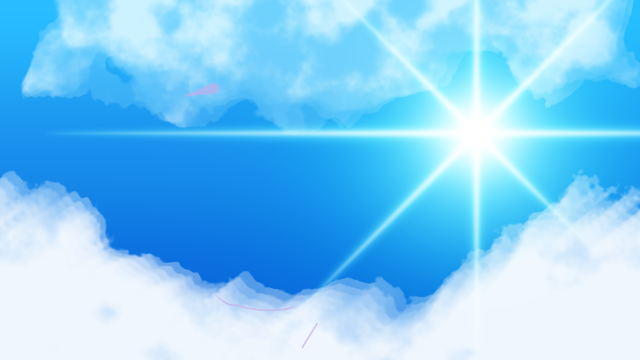
A WebGL 1 fragment shader for this background:

```glsl
precision highp float;
// A blazing eight-rayed sun in a blue sky between two banks of soft cloud.
uniform vec2 u_resolution;

float hash(vec2 p) {
  p = fract(p * vec2(0.1031, 0.1137));
  p += dot(p, p.yx + 33.33);
  return fract((p.x + p.y) * p.x * 17.0);
}

float noise(vec2 p) {
  vec2 i = floor(p), f = fract(p);
  f = f * f * (3.0 - 2.0 * f);
  return mix(mix(hash(i), hash(i + vec2(1, 0)), f.x),
             mix(hash(i + vec2(0, 1)), hash(i + vec2(1, 1)), f.x), f.y);
}

float fbm(vec2 p) {
  float sum = 0.0, amp = 0.5;
  for (int i = 0; i < 5; i++) {
    sum += amp * noise(p);
    p = mat2(1.6, 1.2, -1.2, 1.6) * p + 7.3;
    amp *= 0.5;
  }
  return sum;
}

// Stacked translucent sheets; depth is the distance inside the bank.
float cloud(vec2 p, float depth) {
  float clear = 1.0;
  for (int i = 0; i < 7; i++) {
    float layer = float(i);
    float edge = depth + 0.045 - 0.016 * layer
               + 0.34 * (fbm(p * 6.0 + layer * vec2(0.13, 0.09) + 20.0) - 0.48);
    clear *= 1.0 - 0.36 * smoothstep(0.0, 0.012 + 0.006 * layer, edge);
  }
  return 1.0 - clear;
}

// Tapered beam: x is the white core, y the cyan fringe.
vec2 ray(float along, float across, float reach) {
  float fade = max(0.0, 1.0 - abs(along) / reach);
  float width = 0.003 + 0.01 * fade;
  float t = across * across / (width * width);
  return vec2(fade * exp(-t), 0.75 * sqrt(fade) * exp(-t * 0.16));
}

float segment(vec2 p, vec2 a, vec2 b) {
  vec2 d = b - a;
  return length(p - a - d * clamp(dot(p - a, d) / dot(d, d), 0.0, 1.0));
}

vec3 screen(vec3 base, vec3 light) {
  return 1.0 - (1.0 - base) * (1.0 - clamp(light, 0.0, 1.0));
}

void main() {
  vec2 p = gl_FragCoord.xy / u_resolution.y;
  p.x *= 1.7778 * u_resolution.y / u_resolution.x;
  vec2 q = p - vec2(1.324, 0.63);
  float r2 = dot(q, q);

  // Sky and wide cyan glow
  vec3 color = mix(vec3(0.03, 0.41, 0.86), vec3(0.1, 0.57, 0.93), smoothstep(0.15, 0.65, p.y));
  color = mix(color, vec3(0.16, 0.74, 1.0), smoothstep(0.55, 1.0, p.y));
  color = mix(color, vec3(0.08, 0.79, 0.99), 0.9 * exp(-r2 * 6.0));

  // Upper bank, hanging from the top edge
  float sag = 0.235 + 0.05 * cos((p.x - 0.8) * 4.0)
            - 0.06 * exp(-pow((p.x - 1.35) * 6.0, 2.0));
  float upper = min(sag - 1.0 + p.y, min(p.x - 0.13, 1.72 - p.x));
  float puff = fbm(p * 8.0 + 4.0);
  float bright = smoothstep(0.32, 0.68, puff + 0.3 * (p.y - 0.85));
  vec3 upperColor = mix(vec3(0.56, 0.86, 0.99), vec3(0.87, 0.97, 1.0), bright);
  color = mix(color, upperColor, cloud(p + 3.0, upper) * (0.72 + 0.23 * bright));

  // Lower bank, high at both sides and low in the middle
  float crest = 0.14 + 0.27 * (1.0 - smoothstep(0.15, 0.62, p.x))
              + 0.26 * smoothstep(1.0, 1.65, p.x);
  float lower = crest - p.y;
  float shade = exp(-pow((p.x - 0.9) * 2.8, 2.0));
  float lit = smoothstep(0.2, 0.62, fbm(p * 7.0 + 11.0) + 0.7 * lower + 0.12 - 0.2 * shade);
  vec3 lowerColor = mix(vec3(0.73, 0.86, 0.98), vec3(0.98, 0.99, 1.0), lit);
  color = mix(color, lowerColor, cloud(p, lower));

  // Thin pink wisps along the cloud rims
  float rim = abs(p.y - 0.135 - 2.2 * pow(p.x - 0.74, 2.0) - 0.012 * (noise(p * 30.0) - 0.5));
  float pink = (1.0 - smoothstep(0.001, 0.004, rim))
             * smoothstep(0.58, 0.62, p.x) * (1.0 - smoothstep(0.8, 0.83, p.x));
  pink = max(pink, 1.0 - smoothstep(0.001, 0.004, segment(p, vec2(0.88, 0.1), vec2(0.84, 0.035))));
  float sliver = segment(p, vec2(0.52, 0.735), vec2(0.595, 0.755));
  float thick = 0.002 + 0.01 * smoothstep(0.53, 0.59, p.x);
  pink = max(pink, 1.0 - smoothstep(thick, thick + 0.004, sliver));
  color = mix(color, vec3(0.78, 0.68, 0.92), 0.65 * pink);

  // Eight beams with uneven reach
  vec2 d = vec2(q.x + q.y, q.y - q.x) * 0.7071;
  vec2 beams = ray(q.x, q.y, q.x < 0.0 ? 1.2 : 1.0);
  beams = max(beams, ray(q.y, q.x, q.y < 0.0 ? 0.66 : 0.85));
  beams = max(beams, ray(d.x, d.y, d.x < 0.0 ? 0.72 : 0.8));
  beams = max(beams, ray(d.y, d.x, d.y < 0.0 ? 0.48 : 0.62));
  color = screen(color, vec3(0.25, 0.75, 0.95) * beams.y);
  color = screen(color, vec3(0.92, 0.98, 1.0) * beams.x);

  // Sun bloom and white core
  color = screen(color, vec3(0.5, 0.85, 0.95) * exp(-r2 * 17.0));
  color = screen(color, vec3(1.1) * exp(-r2 * 75.0));
  gl_FragColor = vec4(color, 1.0);
}
```
